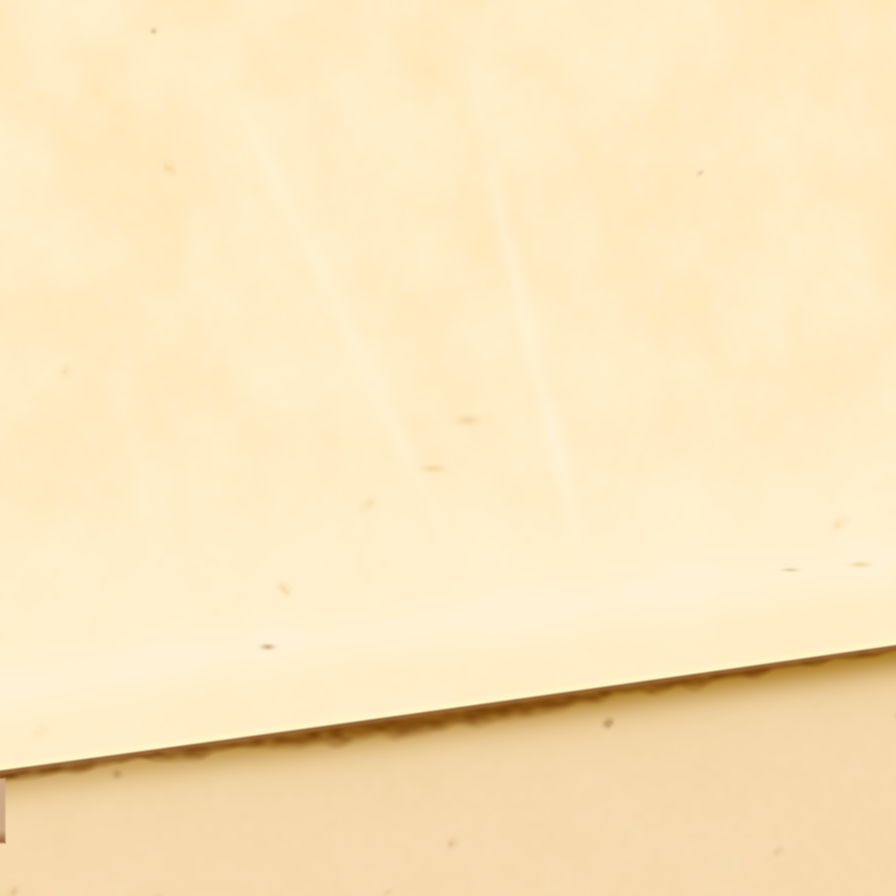
A Shadertoy shader for this texture:

```glsl
// A cream plastered board with pale streaks, ending in a sloping lower edge
// over a shaded wall. Built from a signed height above the edge, layered
// value noise for the stains, and hashed cells for the small specks.
#define BOARD_COLOR vec3(1.000, 0.930, 0.780)
#define PEACH_COLOR vec3(1.000, 0.905, 0.727)
#define PALE_COLOR vec3(1.000, 0.950, 0.835)
#define WALL_COLOR vec3(0.968, 0.857, 0.685)
#define SHADOW_COLOR vec3(0.660, 0.475, 0.130)
#define DIRT_COLOR vec3(0.460, 0.250, 0.030)
#define RIM_COLOR vec3(0.620, 0.420, 0.260)
#define SMUDGE_COLOR vec3(0.920, 0.750, 0.500)
#define EDGE_LEFT 0.1400
#define EDGE_SLOPE 0.1400
#define STAIN_AMOUNT 0.75

float hash(vec2 p) {
    vec3 q = fract(vec3(p.xyx) * 0.1031);
    q += dot(q, q.yzx + 33.33);
    return fract((q.x + q.y) * q.z);
}

float noise(vec2 p) {
    vec2 cell = floor(p), f = fract(p);
    f = f * f * (3.0 - 2.0 * f);
    float low = mix(hash(cell), hash(cell + vec2(1, 0)), f.x);
    float high = mix(hash(cell + vec2(0, 1)), hash(cell + vec2(1, 1)), f.x);
    return mix(low, high, f.y);
}

float fbm(vec2 p) {
    float sum = 0.0, weight = 0.5;
    for (int i = 0; i < 4; i++) {
        sum += weight * noise(p);
        p = p * 2.03 + 17.1;
        weight *= 0.5;
    }
    return sum / 0.9375;
}

float bump(float d, float width) {
    return exp(-d * d / (width * width));
}

// Soft oval stain.
float smudge(vec2 p, vec2 center, vec2 size) {
    vec2 d = (p - center) / size;
    return exp(-dot(d, d));
}

// Soft, broken streak from a to b, bowed sideways.
float streak(vec2 p, vec2 a, vec2 b, float bow, float width) {
    float t = (p.y - a.y) / (b.y - a.y);
    float center = mix(a.x, b.x, t) + bow * t * (1.0 - t);
    float fade = smoothstep(0.0, 0.3, t) * (1.0 - smoothstep(0.75, 1.05, t));
    return bump(p.x - center, width) * fade * (0.4 + 0.8 * noise(p * 24.0));
}

// One irregular speck in some of the cells of a grid.
float specks(vec2 p, float count, float chance, float size) {
    vec2 cell = floor(p * count);
    vec2 center = 0.25 + 0.5 * vec2(hash(cell + 3.7), hash(cell + 9.2));
    vec2 d = (fract(p * count) - center) / count;
    d.x += d.y * (hash(cell + 5.1) - 0.5);
    float present = step(hash(cell + 21.4), chance);
    float shape = exp(-dot(d, d) / (size * size)) * (0.5 + noise(p * 220.0));
    return present * shape * (0.3 + 0.7 * hash(cell + 1.3));
}

vec3 boardColor(vec2 p, float height) {
    // Broad blotches, finer mottling and a faint grain
    float broad = fbm(p * vec2(4.5, 4.0) + 4.0);
    float mottle = fbm(p * vec2(17.0, 14.0) + 8.0);
    float grain = noise(p * vec2(95.0, 75.0));
    float peach = smoothstep(0.38, 0.72, broad * 0.5 + mottle * 0.5);
    peach *= STAIN_AMOUNT * smoothstep(0.10, 0.45, height);
    vec3 color = mix(BOARD_COLOR, PEACH_COLOR, peach);
    color += (mottle - 0.5) * vec3(0.0, -0.010, -0.025);
    color += (grain - 0.5) * vec3(0.0, 0.005, 0.012);
    // Pale streaks and the soft ridge along the foot
    float pale = 0.75 * streak(p, vec2(0.515, 0.94), vec2(0.655, 0.36), 0.0, 0.010);
    pale += 0.50 * streak(p, vec2(0.23, 0.96), vec2(0.505, 0.38), 0.015, 0.012);
    pale += 0.20 * smoothstep(0.5, 0.85, noise(p * vec2(19.0, 6.0) + p.y * 4.0));
    pale += 0.60 * bump(height - 0.095, 0.030) + 0.30 * bump(height - 0.16, 0.08);
    color = mix(color, PALE_COLOR, clamp(pale, 0.0, 1.0));
    color = mix(color, BOARD_COLOR, 0.6 * bump(height - 0.035, 0.025));
    // Warm smudges, dark scuffs and specks
    float warm = 0.45 * smudge(p, vec2(0.522, 0.531), vec2(0.011, 0.005));
    warm += 0.40 * smudge(p, vec2(0.483, 0.477), vec2(0.012, 0.004));
    warm += 0.50 * smudge(p, vec2(0.960, 0.370), vec2(0.010, 0.003));
    warm += 0.30 * specks(p + 0.37, 8.0, 0.14, 0.007);
    color = mix(color, SMUDGE_COLOR, min(warm, 1.0));
    float marks = 0.45 * smudge(p, vec2(0.299, 0.278), vec2(0.007, 0.003));
    marks += 0.25 * smudge(p, vec2(0.882, 0.364), vec2(0.008, 0.002));
    marks += 0.25 * specks(p, 8.0, 0.07, 0.0032);
    color = mix(color, RIM_COLOR, marks);
    // Bright lip on the edge
    return mix(color, vec3(1.0, 0.98, 0.78), 0.6 * bump(height - 0.003, 0.004));
}

vec3 wallColor(vec2 p, float depth) {
    vec3 color = WALL_COLOR + (fbm(p * 15.0) - 0.5) * vec3(0.010, 0.018, 0.030);
    color += (noise(p * 90.0) - 0.5) * vec3(0.006, 0.008, 0.012);
    // Shadow cast below the edge, strongest right of the middle
    float strength = mix(0.60, 1.0, smoothstep(0.05, 0.45, p.x));
    float shade = strength * (0.85 * exp(-depth * depth / 0.0008) + 0.22 * exp(-depth / 0.045));
    color = mix(color, SHADOW_COLOR, min(shade, 1.0));
    float flecks = specks(p + 0.03, 16.0, 0.16, 0.005) * (0.20 + 0.5 * exp(-depth / 0.04));
    color = mix(color, DIRT_COLOR, min(flecks, 1.0));
    // Ragged dirt under the rim
    float ragged = 0.009 + 0.009 * bump(p.x - 0.5, 0.25);
    ragged *= 0.6 + 0.8 * noise(vec2(p.x * 45.0, 2.0));
    float dirt = 1.0 - smoothstep(ragged * 0.5, ragged * 1.4, depth);
    color = mix(color, DIRT_COLOR, dirt * (0.5 + 0.5 * noise(p * vec2(80.0, 150.0))));
    return mix(color, RIM_COLOR, 0.7 * (1.0 - smoothstep(0.002, 0.007, depth)));
}

void mainImage(out vec4 fragColor, in vec2 fragCoord) {
    vec2 p = fragCoord / iResolution.xy;
    float blur = max(0.0018, 1.0 / iResolution.y);
    float height = p.y - EDGE_LEFT - EDGE_SLOPE * p.x + 0.004 * p.x * (1.0 - p.x);
    vec3 color = wallColor(p, max(-height, 0.0));
    // Small bracket at the left border
    vec2 box = abs(p - vec2(0.0, 0.095)) - vec2(0.006, 0.036);
    float bracket = 1.0 - smoothstep(-blur, blur, max(box.x, box.y));
    vec3 metal = mix(RIM_COLOR, vec3(0.80, 0.66, 0.52), smoothstep(0.06, 0.075, p.y));
    color = mix(color, metal, bracket);
    color = mix(color, boardColor(p, height), smoothstep(-blur, blur, height));
    fragColor = vec4(clamp(color, 0.0, 1.0), 1.0);
}
```
